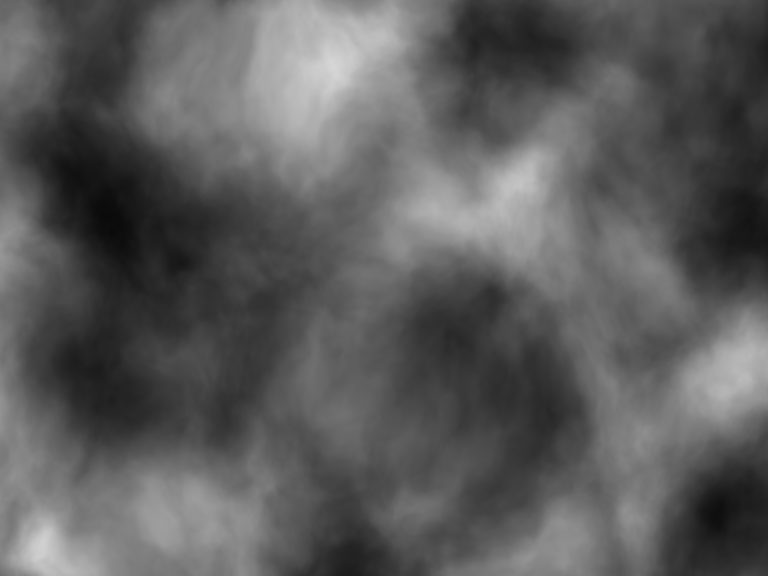
This texture is drawn by a Shadertoy shader. Its source:

```glsl
#define CELLS vec2(4.4, 3.7) // coarse cells per canvas height, along x and y
#define OCTAVES 6
#define GAIN 0.46            // amplitude ratio between octaves
#define WARP 0.55            // drift of the cloud, in coarse cells
#define SHIFT vec2(11.3, 5.7)
#define BRIGHTNESS 1.0
#define TONE_CURVE 1.55

// Integer lattice hash, 0 to 1
float hash(ivec2 cell) {
    uvec2 q = uvec2(cell) * uvec2(1597u, 3571u);
    uint h = (q.x ^ (q.y << 11)) * 747796405u + 289133u;
    h = ((h >> ((h >> 28) + 4u)) ^ h) * 277803737u;
    h = (h >> 22) ^ h;
    return float(h & 65535u) / 65535.0;
}

// Smoothly interpolated value noise
float valueNoise(vec2 p) {
    ivec2 cell = ivec2(floor(p));
    vec2 f = fract(p);
    vec2 w = f * f * (3.0 - 2.0 * f);
    float low = mix(hash(cell), hash(cell + ivec2(1, 0)), w.x);
    float high = mix(hash(cell + ivec2(0, 1)), hash(cell + ivec2(1, 1)), w.x);
    return mix(low, high, w.y);
}

// Layered noise, each octave turned, normalised to 0..1
float cloud(vec2 p) {
    const mat2 turnAndDouble = mat2(1.6, 1.2, -1.2, 1.6);
    float sum = 0.0, total = 0.0, amplitude = 1.0;
    for (int i = 0; i < OCTAVES; i++) {
        sum += amplitude * valueNoise(p);
        total += amplitude;
        amplitude *= GAIN;
        p = turnAndDouble * p + SHIFT;
    }
    return sum / total;
}

void mainImage(out vec4 fragColor, in vec2 fragCoord) {
    vec2 p = fragCoord / iResolution.y * CELLS + SHIFT;

    // Bend the cloud by two further layers
    vec2 drift = vec2(cloud(p + 37.2), cloud(p + 71.6)) - 0.5;
    float density = cloud(p + WARP * drift);

    // Deepen the shadows and keep soft grey highlights
    float grey = BRIGHTNESS * pow(density, TONE_CURVE);
    fragColor = vec4(vec3(grey), 1.0);
}
```
